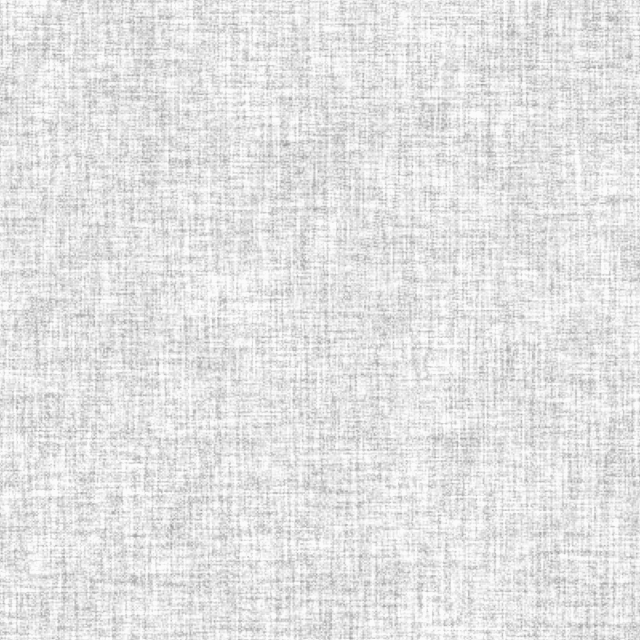
Write a three.js fragment shader that draws this texture.

```glsl
// Pale grey linen: fine horizontal and vertical threads of uneven tone.
// Each thread is noise stretched along its length; a fine grain, strongest
// in the dark gaps between threads, and faint clouds complete the cloth.

#define THREADS 340.0        // threads across the canvas
#define BUNDLES 85.0         // loose groups of threads across the canvas
#define LONG_SLUBS 15.0      // slow tone changes along a thread
#define SHORT_SLUBS 60.0     // quick tone changes along a thread
#define GRAINS 400.0         // specks across the canvas
#define CLOUDS 13.0          // soft patches across the canvas
#define BASE_TONE 0.893
#define WHITE_TONE 0.985
#define THREAD_CONTRAST 0.235
#define GRAIN_CONTRAST 0.18
#define GAP_GRAIN 1.6        // how much the grain grows in dark gaps
#define CLOUD_CONTRAST 0.03

varying vec2 vUv;

float hash(vec2 p) {
  return fract(sin(dot(p, vec2(127.1, 311.7))) * 43758.5453);
}

// Smooth value noise, centred on zero
float noise(vec2 p) {
  vec2 cell = floor(p);
  vec2 f = smoothstep(0.0, 1.0, fract(p));
  float low = mix(hash(cell), hash(cell + vec2(1.0, 0.0)), f.x);
  float high = mix(hash(cell + vec2(0.0, 1.0)), hash(cell + vec2(1.0)), f.x);
  return mix(low, high, f.y) - 0.5;
}

// Tone along one thread, shifted so that neighbours do not line up
float fibre(float along, float row, float seed) {
  float x = along + 20.0 * hash(vec2(row, seed));
  float start = floor(x);
  float a = hash(vec2(start, row + seed));
  float b = hash(vec2(start + 1.0, row + seed));
  return mix(a, b, smoothstep(0.0, 1.0, x - start)) - 0.5;
}

// Parallel threads with soft edges: p.x runs along, p.y across
float threads(vec2 p, float seed) {
  float row = floor(p.y);
  float blend = smoothstep(0.0, 1.0, p.y - row);
  return mix(fibre(p.x, row, seed), fibre(p.x, row + 1.0, seed), blend);
}

// One direction of yarn: long slubs, short slubs and faint bundles
float yarn(vec2 p, float seed) {
  return 0.48 * threads(p * vec2(LONG_SLUBS, THREADS), seed)
       + 0.42 * threads(p * vec2(SHORT_SLUBS, THREADS), seed + 17.3)
       + 0.11 * threads(p * vec2(LONG_SLUBS, BUNDLES), seed + 41.9);
}

void main() {
  // Two directions of yarn
  float cloth = yarn(vUv, 3.7) + yarn(vUv.yx, 83.1);
  float tone = BASE_TONE + THREAD_CONTRAST * cloth;

  // Fine grain, calm on bright threads and coarse in dark gaps
  float roughness = clamp(1.0 - GAP_GRAIN * cloth, 0.4, 1.5);
  tone += GRAIN_CONTRAST * roughness * noise(vUv * GRAINS + 9.0);

  // Faint clouds
  tone += CLOUD_CONTRAST * noise(vUv * CLOUDS + 31.0);

  gl_FragColor = vec4(vec3(min(tone, WHITE_TONE)), 1.0);
}
```
